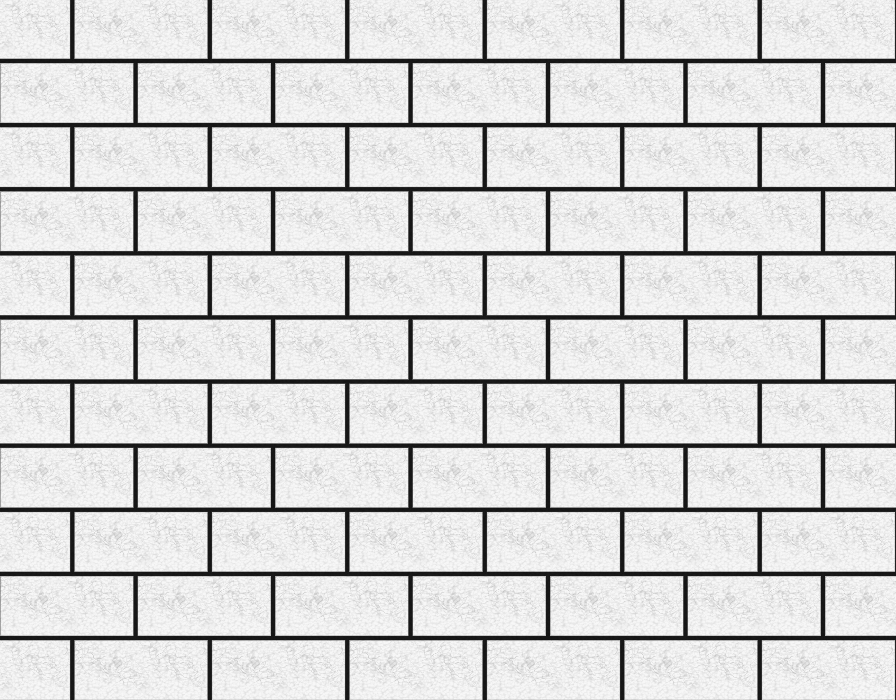
Give the GLSL for this pattern, as a Shadertoy shader.

```glsl
const vec2 BRICK = vec2(0.1964, 0.0916);   // pitch, canvas height = 1
const vec2 ORIGIN = vec2(0.1033, 0.0885);  // lower left joint of odd courses
const float COURSE_SHIFT = 0.0904;
const float JOINT_HALF = 0.0032;
const vec3 MORTAR = vec3(0.075);
const vec3 FACE = vec3(0.968);

vec2 hash2(vec2 p) {
    vec2 k = vec2(dot(p, vec2(127.1, 311.7)), dot(p, vec2(269.5, 183.3)));
    return fract(sin(k) * 43758.55);
}

// Distances to the nearest and second nearest cell points
vec2 cellular(vec2 p) {
    vec2 cell = floor(p), f = fract(p);
    vec2 nearest = vec2(8.0);
    for (int y = -1; y <= 1; y++) {
        for (int x = -1; x <= 1; x++) {
            vec2 o = vec2(x, y);
            float d = length(o + hash2(cell + o) - f);
            nearest = d < nearest.x ? vec2(d, nearest.x)
                                    : vec2(nearest.x, min(nearest.y, d));
        }
    }
    return nearest;
}

vec2 layeredSines(vec2 p) {
    vec2 sum = vec2(0.0);
    float amp = 0.5;
    for (int i = 0; i < 4; i++) {
        sum += amp * sin(p.yx * vec2(1.3, 1.1) + vec2(0.7, 2.1) + float(i) * 1.9);
        p = mat2(1.5, 1.1, -1.1, 1.5) * p + sum;
        amp *= 0.55;
    }
    return sum;
}

// Thin crease lines along warped cell borders
float creases(vec2 p, float width) {
    vec2 d = cellular(p);
    return 1.0 - smoothstep(0.0, width, d.y - d.x);
}

// Darkening of the rough face; p is measured in brick heights
float roughness(vec2 p) {
    vec2 warp = layeredSines(p * 9.0);
    float patches = smoothstep(-0.5, 0.8, layeredSines(p * 4.0 + 3.0).x);
    vec2 slanted = vec2(p.x + 0.5 * p.y, p.y - 0.25 * p.x);
    float coarse = creases(slanted * vec2(4.5, 8.0) + warp * 0.7, 0.16);
    float fine = creases(slanted * vec2(10.0, 17.0) + warp, 0.3);
    float grain = smoothstep(0.25, 0.9, cellular(p * vec2(20.0, 26.0)).x);
    return coarse * patches * 0.09 + fine * mix(0.02, 0.065, patches) + grain * 0.06;
}

float jointMask(vec2 local, vec2 size, float halfWidth, float soft) {
    vec2 edge = min(local, size - local);
    return 1.0 - smoothstep(halfWidth - soft, halfWidth + soft, min(edge.x, edge.y));
}

void mainImage(out vec4 fragColor, in vec2 fragCoord) {
    float pixel = 1.0 / iResolution.y;
    vec2 p = fragCoord * pixel - ORIGIN;

    // Running bond: every other course is shifted
    float course = floor(p.y / BRICK.y);
    p.x -= COURSE_SHIFT * (1.0 - mod(course, 2.0));
    vec2 local = mod(p, BRICK);

    // The same rough face on every brick
    vec3 color = FACE - roughness(local / BRICK.y);

    // Mortar with faint grain
    vec3 mortar = MORTAR + 0.03 * cellular(local / BRICK.y * 22.0).x;
    color = mix(color, mortar, jointMask(local, BRICK, JOINT_HALF, 0.75 * pixel));
    fragColor = vec4(color, 1.0);
}
```
